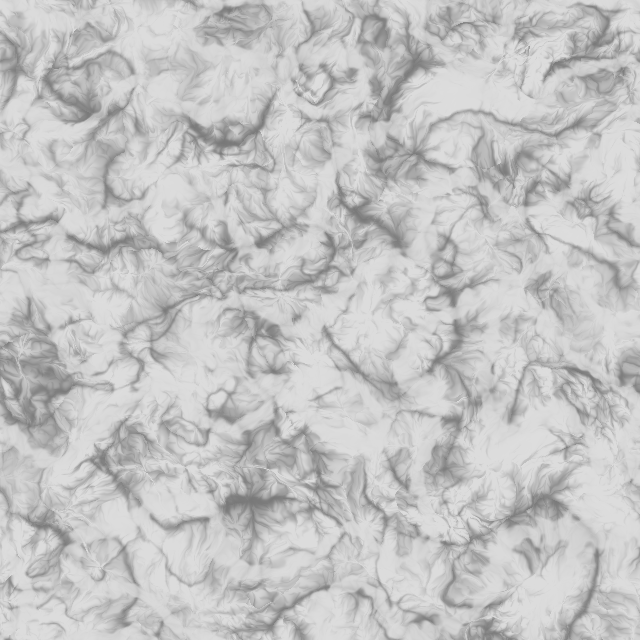
Reproduce this texture map procedurally as a WebGL 2 fragment shader.

```glsl
#version 300 es
precision highp float;
// Erosion flow map: pale terrain with dark branching drainage veins and fans of gullies.

#define VALLEY_FREQ 4.8
#define BRANCH_FREQ 10.0
#define TWIG_FREQ 19.0
#define RIDGE_FREQ 6.0
#define GULLY_FREQ 15.0
#define GULLY_DEPTH 0.18
#define GULLY_BRANCHING 0.8
#define WARP 0.045
#define VEIN_WIDTH 0.0046
#define VEIN_DEPTH 0.21
#define HALO_DEPTH 0.14
#define PALE 0.866

uniform vec2 u_resolution;
out vec4 fragColor;

const float TAU = 6.2831853;
const float MAX_DEPTH = 0.4;

// Integer hash of a lattice cell, two values in 0..1
vec2 hash2(vec2 cell) {
    uvec2 k = uvec2(ivec2(cell)) * uvec2(1597334677u, 3812015801u);
    uint n = (k.x ^ k.y) * 1597334677u;
    n = (n ^ (n >> 15)) * 2246822519u;
    n ^= n >> 13;
    return vec2(n & 65535u, n >> 16) / 65535.0;
}

vec2 latticeGradient(vec2 cell) {
    float angle = TAU * hash2(cell).x;
    return vec2(cos(angle), sin(angle));
}

// Gradient noise: value in x, its derivative in yz
vec3 noised(vec2 p) {
    vec2 i = floor(p), f = fract(p);
    vec2 u = f * f * f * (f * (f * 6.0 - 15.0) + 10.0);
    vec2 du = 30.0 * f * f * (f * (f - 2.0) + 1.0);
    vec2 e = vec2(1.0, 0.0);
    vec2 ga = latticeGradient(i), gb = latticeGradient(i + e.xy);
    vec2 gc = latticeGradient(i + e.yx), gd = latticeGradient(i + e.xx);
    float a = dot(ga, f), b = dot(gb, f - e.xy);
    float c = dot(gc, f - e.yx), d = dot(gd, f - e.xx);
    float k = a - b - c + d;
    float value = a + u.x * (b - a) + u.y * (c - a) + u.x * u.y * k;
    vec2 slope = ga + u.x * (gb - ga) + u.y * (gc - ga) + u.x * u.y * (ga - gb - gc + gd)
               + du * (u.yx * k + vec2(b, c) - a);
    return vec3(value, slope);
}

// Ragged offset that makes every line meander
vec2 meander(vec2 p) {
    vec2 offset = vec2(0.0);
    float amp = WARP, freq = 5.0;
    for (int i = 0; i < 4; i++) {
        offset += amp * vec2(noised(p * freq + 3.7).x, noised(p * freq + 41.3).x);
        amp *= 0.44;
        freq *= 2.4;
    }
    return offset;
}

// Approximate signed distance to the zero line of a noise field
float lineDistance(vec3 n, float freq) {
    return n.x / (freq * (length(n.yz) + 0.3));
}

// Narrow dark core with a halo that is soft on one side only
float vein(float d, float width, float strength) {
    float w = width * (0.35 + 0.65 * strength);
    float core = exp(-d * d / (w * w));
    float halo = exp(-max(d, 0.0) / (5.0 * width) + min(d, 0.0) / width);
    return strength * (VEIN_DEPTH * core + HALO_DEPTH * halo);
}

// Stripes running downhill, blended between jittered cells: cosine in x, sine in y
vec2 gully(vec2 p, vec2 across) {
    vec2 i = floor(p), f = fract(p), sum = vec2(0.0);
    for (int y = -1; y <= 2; y++)
    for (int x = -1; x <= 2; x++) {
        vec2 o = vec2(x, y);
        vec2 r = f - o + 0.5 * hash2(i + o);
        float phase = TAU * dot(r, across);
        sum += exp(-2.0 * dot(r, r)) * vec2(cos(phase), sin(phase));
    }
    return sum / (length(sum) + 0.12);
}

// Octaves of gullies, each one branching off the last
float gullies(vec2 p, vec2 slope) {
    float dark = 0.0, amp = GULLY_DEPTH, freq = GULLY_FREQ;
    for (int i = 0; i < 4; i++) {
        slope /= length(slope) + 0.05;
        vec2 across = 1.1 * vec2(-slope.y, slope.x);
        vec2 wave = gully(p * freq, across);
        dark += amp * pow(clamp(0.5 - 0.5 * wave.x, 0.0, 1.0), 4.0);
        slope -= GULLY_BRANCHING * wave.y * across;
        amp *= 0.8;
        freq *= 1.75;
    }
    return dark;
}

void main() {
    vec2 p = gl_FragCoord.xy / u_resolution.y;
    vec2 q = p + meander(p);

    // Terrain: creased valleys on a base that falls away from the centre
    vec3 valley = noised(q * VALLEY_FREQ + 11.0);
    vec3 branch = noised(q * BRANCH_FREQ + 57.0);
    vec3 twig = noised(q * TWIG_FREQ + 97.0);
    vec2 slope = sign(valley.x) * valley.yz + 0.5 * sign(branch.x) * branch.yz;
    slope += 1.6 * (p - 0.5);

    // Veins that fade in and out along their course
    float valleyDist = lineDistance(valley, VALLEY_FREQ);
    float fade = noised(p * 7.0 + 83.0).x;
    float twigFade = noised(p * 11.0 + 151.0).x;
    float depth = vein(valleyDist, VEIN_WIDTH, smoothstep(-0.3, 0.25, fade));
    depth += 0.85 * vein(lineDistance(branch, BRANCH_FREQ), 0.75 * VEIN_WIDTH, smoothstep(-0.2, 0.35, -fade));
    depth += 0.65 * vein(lineDistance(twig, TWIG_FREQ), 0.55 * VEIN_WIDTH, smoothstep(-0.1, 0.35, twigFade));

    // Gully fans, deepest beside the valleys, over broad soft patches
    float near = exp(-abs(valleyDist) / 0.06);
    float patches = smoothstep(-0.45, 0.4, noised(p * 6.0 + 131.0).x);
    depth += gullies(q, slope) * (0.6 + 0.5 * near) * (0.5 + 0.65 * patches);
    depth += 0.16 * noised(q * 9.0 + 173.0).x - 0.032;

    // Pale ridge bands with ragged edges
    float ridge = abs(lineDistance(noised(q * RIDGE_FREQ + 211.0), RIDGE_FREQ));
    ridge += 0.014 * noised(p * 50.0).x;
    depth *= mix(0.25, 1.0, smoothstep(0.005, 0.013, ridge));

    // Soft limits at both ends of the grey range
    depth = 0.5 * (depth + sqrt(depth * depth + 0.0004));
    depth /= pow(1.0 + pow(depth / MAX_DEPTH, 4.0), 0.25);
    fragColor = vec4(vec3(PALE - depth), 1.0);
}
```
